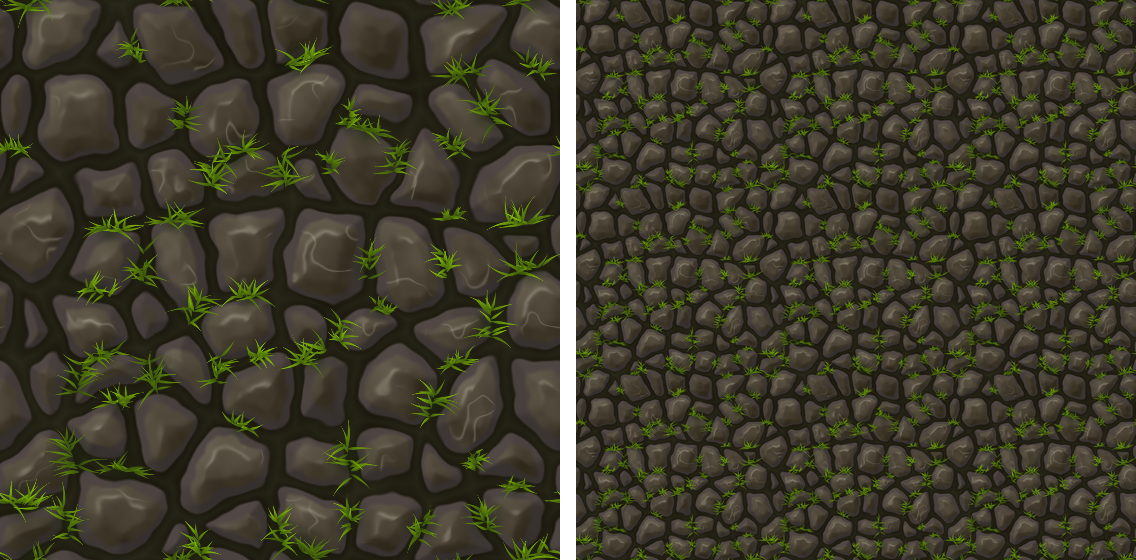
Left: one tile. Right: repeated 3 by 3.
Write a three.js fragment shader that draws this texture.

```glsl
// Draws a tiling bed of rounded, faceted stones with grass tufts in the dark gaps.
varying vec2 vUv;

const float GRID = 8.0;       // stone cells across the tile
const float BLADES = 18.0;    // blades in each tuft
const vec2 LIGHT = vec2(-0.55, 0.835);
const vec3 SOIL_DARK = vec3(0.105, 0.090, 0.050);
const vec3 SOIL_LIGHT = vec3(0.165, 0.160, 0.105);
const vec3 STONE_DARK = vec3(0.180, 0.155, 0.105);
const vec3 STONE_LIGHT = vec3(0.430, 0.400, 0.340);
const vec3 STONE_RIM = vec3(0.275, 0.245, 0.235);
const vec3 STONE_SHINE = vec3(0.600, 0.575, 0.510);
const vec3 GRASS_DARK = vec3(0.150, 0.220, 0.050);
const vec3 GRASS_BRIGHT = vec3(0.580, 0.830, 0.010);

vec3 hash3(vec2 p, float seed) {
  vec3 q = fract((p.xyx + seed * vec3(7.13, 3.71, 5.37)) * vec3(0.1031, 0.1030, 0.0973));
  q += dot(q, q.yxz + 33.33);
  return fract((q.xxy + q.yzz) * q.zyx);
}

// Value noise that wraps after a whole number of cells
float noise(vec2 uv, float cells, float seed) {
  vec2 p = uv * cells, i = floor(p), f = fract(p);
  f = f * f * (3.0 - 2.0 * f);
  float a = hash3(mod(i, cells), seed).x;
  float b = hash3(mod(i + vec2(1.0, 0.0), cells), seed).x;
  float c = hash3(mod(i + vec2(0.0, 1.0), cells), seed).x;
  float d = hash3(mod(i + 1.0, cells), seed).x;
  return mix(mix(a, b, f.x), mix(c, d, f.x), f.y);
}

float fbm(vec2 uv, float cells, float seed) {
  return 0.55 * noise(uv, cells, seed) + 0.30 * noise(uv, cells * 2.0, seed + 1.0)
       + 0.15 * noise(uv, cells * 4.0, seed + 2.0);
}

float softLine(float d, float width) {
  return exp(-d * d / (width * width));
}

// Stone centre in xy and its size weight in z
vec3 site(vec2 cell) {
  vec3 h = hash3(mod(cell, GRID), 1.0);
  return vec3(cell + 0.5 + 0.8 * (h.xy - 0.5), 0.45 * h.z);
}

float weightedDistance(vec2 p, vec3 s) {
  return dot(p - s.xy, p - s.xy) - s.z;
}

// Finds the stone at p, its rounded edge distance and the facing of its facet
void findStone(vec2 p, out vec2 cell, out float edge, out vec2 facing) {
  float nearest = 1e5;
  for (float y = -2.0; y <= 2.0; y++) for (float x = -2.0; x <= 2.0; x++) {
    vec2 c = floor(p) + vec2(x, y);
    float d = weightedDistance(p, site(c));
    if (d < nearest) { nearest = d; cell = c; }
  }
  vec3 own = site(cell);
  float sum = 0.0, facetSum = 0.0;
  facing = vec2(0.0);
  for (float y = -2.0; y <= 2.0; y++) for (float x = -2.0; x <= 2.0; x++) {
    if (x == 0.0 && y == 0.0) continue;
    vec3 other = site(cell + vec2(x, y));
    vec2 gap = other.xy - own.xy;
    float span = max(length(gap), 0.05);
    float w = exp(-16.0 * (weightedDistance(p, other) - nearest) / (2.0 * span));
    sum += w;
    facetSum += w * w * w;
    facing += w * w * w * gap / span;
  }
  edge = -log(sum) / 16.0;
  facing /= facetSum;
}

vec3 stoneColor(vec2 uv, vec2 p, vec2 cell, float edge, vec2 facing) {
  float grain = fbm(uv, 16.0, 20.0);
  float inner = edge + 0.22 * (fbm(uv, 18.0, 30.0) - 0.5);
  float lit = dot(facing, LIGHT);
  float bevel = 1.0 - smoothstep(0.30, 0.40, inner);
  float tilt = dot(p - site(cell).xy, LIGHT);
  float tone = 0.43 + 0.30 * tilt + 0.22 * lit * bevel + 0.55 * (grain - 0.5)
             + 0.16 * (hash3(mod(cell, GRID), 5.0).x - 0.5);
  vec3 color = mix(STONE_DARK, STONE_LIGHT, clamp(tone, 0.0, 1.1));
  // Bright worn ridges and thin cracks
  float ridge = softLine(inner - 0.36, 0.035) * smoothstep(0.1, 0.9, lit);
  float crack = softLine(fbm(uv, 11.0, 40.0) - 0.5, 0.014) * smoothstep(0.48, 0.75, noise(uv, 14.0, 50.0));
  color = mix(color, STONE_SHINE, clamp(0.6 * ridge * smoothstep(0.25, 0.6, grain) + 0.4 * crack, 0.0, 0.8));
  return mix(STONE_RIM * (0.95 + 0.2 * lit), color, smoothstep(0.15, 0.23, inner));
}

// Curved, tapered blade: coverage in x, place along the blade in y
vec2 blade(vec2 p, float angle, float len, float bend) {
  vec2 dir = vec2(sin(angle), cos(angle));
  float t = dot(p, dir) / len;
  float across = dot(p, vec2(-dir.y, dir.x)) - bend * len * t * t;
  float halfWidth = 0.029 * (1.0 - t) * smoothstep(-0.1, 0.35, t);
  float cover = 1.0 - smoothstep(-0.008, 0.008, abs(across) - halfWidth);
  return vec2(cover * step(0.0, t) * step(t, 1.0), t);
}

// Paints tufts on the border between neighbouring stones
vec3 addGrass(vec3 color, vec2 p) {
  for (float y = -2.0; y <= 1.0; y++) for (float x = -2.0; x <= 1.0; x++) for (float k = 0.0; k < 2.0; k++) {
    vec2 cell = floor(p) + vec2(x, y), id = mod(cell, GRID);
    vec3 h = hash3(id, 60.0 + k);
    if (h.x > 0.42) continue;
    vec3 a = site(cell), b = site(cell + vec2(1.0 - k, k));
    vec2 gap = b.xy - a.xy;
    float middle = clamp(0.5 + 0.5 * (a.z - b.z) / dot(gap, gap), 0.2, 0.8);
    vec2 q = p - a.xy - gap * middle;
    if (dot(q, q) > 0.5) continue;
    float size = mix(0.6, 1.2, h.y);
    vec2 along = normalize(vec2(-gap.y, gap.x));
    color = mix(color, GRASS_DARK * 0.6, 0.5 * softLine(length(q), 0.18 * size));
    for (float n = 0.0; n < BLADES; n++) {
      vec3 r = hash3(id + n * vec2(11.0, 17.0), 70.0 + k), s = hash3(id + n * vec2(13.0, 19.0), 80.0 + k);
      vec2 root = along * (r.x - 0.5) * 0.42 * size;
      vec2 leaf = blade(q - root, (r.y - 0.5) * 4.4, mix(0.16, 0.36, r.z) * size, s.x - 0.5);
      float tone = mix(0.3, 1.0, leaf.y) * mix(0.5, 1.1, s.y) * mix(0.65, 1.1, h.z);
      color = mix(color, mix(GRASS_DARK, GRASS_BRIGHT, clamp(tone, 0.0, 1.0)), leaf.x);
    }
  }
  return color;
}

void main() {
  vec2 p = vUv * GRID;
  vec2 warped = p + 0.4 * (vec2(fbm(vUv, 10.0, 3.0), fbm(vUv, 10.0, 9.0)) - 0.5);
  vec2 cell, facing;
  float edge;
  findStone(warped, cell, edge, facing);
  vec3 soil = mix(SOIL_LIGHT, SOIL_DARK, clamp(0.5 + 5.0 * edge + 0.8 * (fbm(vUv, 12.0, 14.0) - 0.5), 0.0, 1.0));
  vec3 stone = stoneColor(vUv, warped, cell, edge, facing);
  vec3 color = mix(soil, stone, smoothstep(0.065, 0.105, edge));
  gl_FragColor = vec4(addGrass(color, p), 1.0);
}
```
